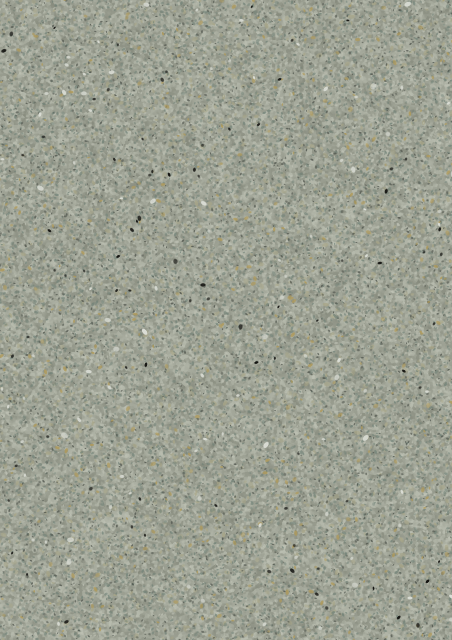
This texture is drawn by a WebGL 1 fragment shader. Its source:

```glsl
precision highp float;
uniform vec2 u_resolution;

vec3 hash3(vec2 cell, float seed) {
  vec3 q = fract(vec3(cell.xyx + seed * 17.3) * vec3(0.1031, 0.1030, 0.0973));
  q += dot(q, q.yxz + 33.33);
  return fract((q.xxy + q.yzz) * q.zyx);
}

// Soft cellular tone: neighbouring cells blend at their borders, range about 0..1
float cellTone(vec2 p, float cells, float seed) {
  vec2 g = p * cells, id = floor(g);
  float sum = 0.0, total = 0.0;
  for (int y = -1; y <= 1; y++) {
    for (int x = -1; x <= 1; x++) {
      vec2 cell = id + vec2(float(x), float(y));
      vec3 h = hash3(cell, seed);
      vec2 d = g - cell - h.xy;
      float weight = exp(-7.0 * dot(d, d));
      sum += weight * h.z;
      total += weight;
    }
  }
  return sum / total;
}

// Coverage of scattered, turned ovals; share is the fraction of cells holding one
float grains(vec2 p, float cells, float share, float smallest, float largest, float seed) {
  vec2 g = p * cells, id = floor(g);
  float soft = 0.0012 * cells;
  float cover = 0.0;
  for (int y = -1; y <= 1; y++) {
    for (int x = -1; x <= 1; x++) {
      vec2 cell = id + vec2(float(x), float(y));
      vec3 place = hash3(cell, seed);
      vec3 form = hash3(cell, seed + 5.7);
      vec2 d = g - cell - place.xy;
      float c = cos(form.x * 6.283), s = sin(form.x * 6.283);
      d = mat2(c, s, -s, c) * d * vec2(0.85, 1.0 + 0.5 * form.y);
      float radius = mix(smallest, largest, form.z * form.z);
      float oval = 1.0 - smoothstep(radius - soft, radius + soft, length(d));
      cover = max(cover, oval * step(place.z, share) * mix(0.6, 1.0, form.y));
    }
  }
  return cover;
}

void main() {
  vec2 p = gl_FragCoord.xy / u_resolution.y;

  // Grey-green ground with fine tone and faint clouding
  float fine = cellTone(p, 240.0, 1.0) - 0.5;
  float broad = cellTone(p, 95.0, 2.0) - 0.5;
  float cloud = sin(p.x * 23.0 + 2.0 * sin(p.y * 17.0)) * sin(p.y * 29.0 + sin(p.x * 31.0));
  vec3 color = vec3(0.627, 0.643, 0.590) + 0.15 * fine + 0.06 * broad + 0.008 * cloud;

  // Cream and pale grains
  color = mix(color, vec3(0.66, 0.65, 0.53), 0.75 * grains(p, 100.0, 0.28, 0.22, 0.42, 3.0));
  color = mix(color, vec3(0.75, 0.76, 0.71), 0.70 * grains(p, 150.0, 0.30, 0.18, 0.38, 4.0));

  // Green-grey and dark grains
  color = mix(color, vec3(0.43, 0.50, 0.46), 0.70 * grains(p, 150.0, 0.42, 0.20, 0.42, 6.0));
  color = mix(color, vec3(0.31, 0.33, 0.30), 0.80 * grains(p, 140.0, 0.22, 0.14, 0.29, 8.0));

  // Ochre flecks
  color = mix(color, vec3(0.69, 0.60, 0.34), 0.80 * grains(p, 75.0, 0.12, 0.13, 0.27, 9.0));

  // Sparse white chips and black specks
  color = mix(color, vec3(0.86, 0.87, 0.84), grains(p, 42.0, 0.07, 0.09, 0.20, 11.0));
  color = mix(color, vec3(0.07, 0.07, 0.06), grains(p, 42.0, 0.075, 0.075, 0.15, 13.0));

  gl_FragColor = vec4(color, 1.0);
}
```
